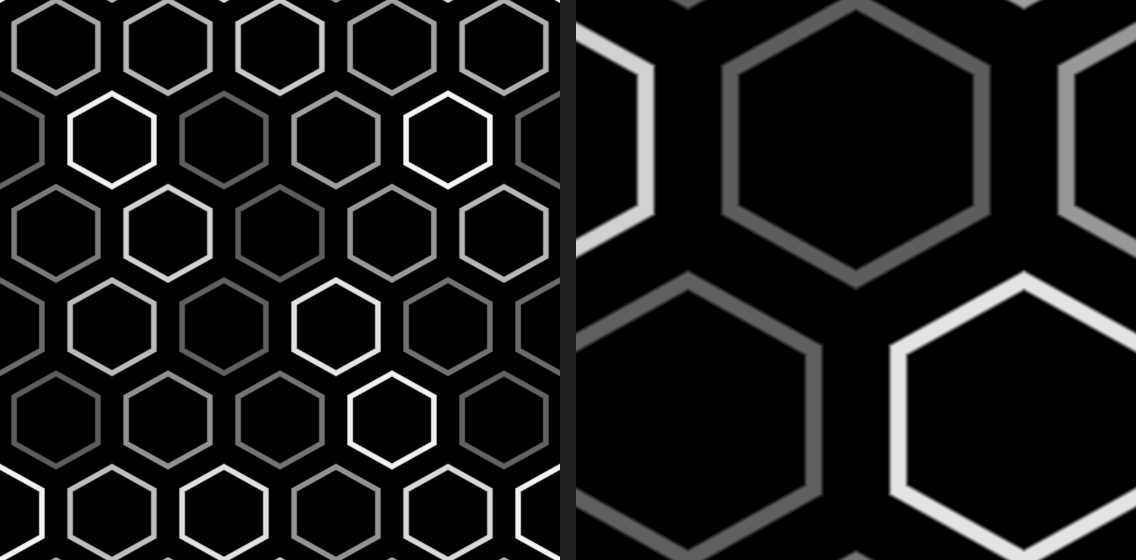
Left: the whole. Right: its middle third, enlarged.
Reproduce this pattern procedurally as a WebGL 2 fragment shader.

```glsl
#version 300 es
precision highp float;
// Staggered grid of hexagon outlines on black, each in its own shade of grey.

#define COLUMNS 5.0
#define ROWS 6.0           // even, so the stagger wraps
#define RADIUS 0.374       // centre to middle of the line, in column widths
#define LINE_WIDTH 0.050   // in column widths
#define SOFTNESS 0.009     // edge blur, in column widths
#define DARKEST 0.36
#define BRIGHTEST 1.0
#define SEED 3.7

uniform vec2 u_resolution;
out vec4 fragColor;

const vec3 BACKGROUND = vec3(0.0);
const float ROW_HEIGHT = 0.8660254;  // row spacing of a regular hexagon lattice

float hash(vec2 cell) {
    return fract(sin(dot(cell + SEED, vec2(12.9898, 78.233))) * 43758.5453);
}

// Apothem of the pointy-top hexagon passing through p
float hexApothem(vec2 p) {
    p = abs(p);
    return max(p.x, dot(p, vec2(0.5, 0.8660254)));
}

void main() {
    vec2 uv = gl_FragCoord.xy / u_resolution;
    vec2 gridSize = vec2(COLUMNS, ROWS);
    float blur = max(SOFTNESS, 0.7 * COLUMNS / u_resolution.x);
    vec3 color = BACKGROUND;

    // Even and odd rows are two interleaved lattices
    for (int k = 0; k < 2; k++) {
        float parity = float(k);
        vec2 lattice = (uv * gridSize - vec2(0.5 * parity, 0.5 + parity)) / vec2(1.0, 2.0);
        vec2 index = floor(lattice + 0.5);
        vec2 local = (lattice - index) * vec2(1.0, 2.0 * ROW_HEIGHT);

        // Wrapped cell number keeps the shades equal across the seams
        vec2 cell = mod(vec2(index.x, 2.0 * index.y + parity), gridSize);
        float shade = mix(DARKEST, BRIGHTEST, hash(cell));

        float edge = abs(hexApothem(local) - RADIUS) - 0.5 * LINE_WIDTH;
        float coverage = 1.0 - smoothstep(-blur, blur, edge);
        color = mix(color, vec3(shade), coverage);
    }

    fragColor = vec4(color, 1.0);
}
```
